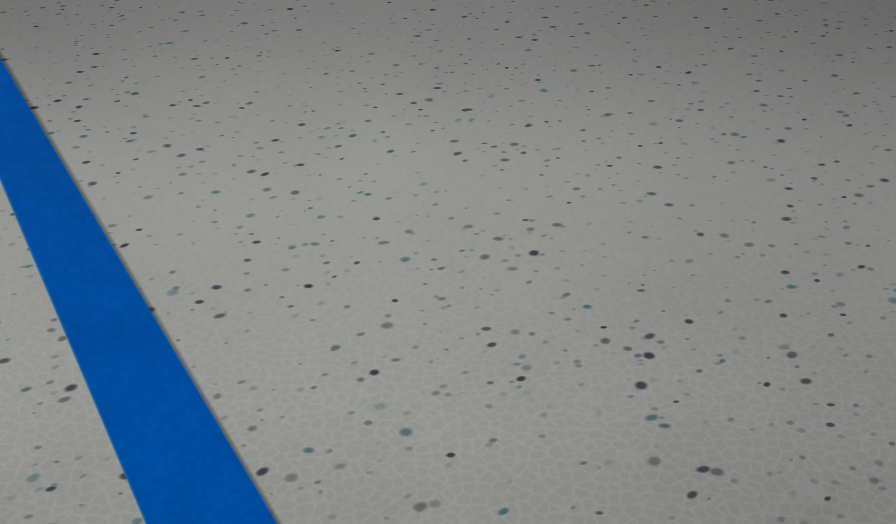
Reproduce this texture procedurally as a WebGL 1 fragment shader.

```glsl
precision highp float;
// Speckled grey floor in perspective, crossed by a strip of blue tape.
uniform vec2 u_resolution;

const vec3 FLOOR_COLOR = vec3(0.585, 0.592, 0.578);
const vec3 PLUM_CHIP = vec3(0.17, 0.16, 0.20);
const vec3 TEAL_CHIP = vec3(0.23, 0.36, 0.38);
const vec3 TAPE_FAR = vec3(0.02, 0.29, 0.59);
const vec3 TAPE_NEAR = vec3(0.005, 0.295, 0.615);
const vec3 TAPE_RIM = vec3(0.22, 0.50, 0.68);
// Tape sides, in units of canvas height
const vec2 LEFT_TOP = vec2(0.0, 0.656);
const vec2 LEFT_BASE = vec2(0.278, 0.0);
const vec2 RIGHT_TOP = vec2(0.0, 0.889);
const vec2 RIGHT_BASE = vec2(0.529, 0.0);
const float HORIZON = 1.8;
const float FORESHORTEN = 2.3;
const float CHIP_SCALE = 23.0;
const float FLECK_SCALE = 33.0;
const float WEB_SCALE = 62.0;
const float EDGE_BLUR = 0.0022;

float hash(vec2 p) {
  vec3 q = fract(vec3(p.xyx) * 0.1031);
  q += dot(q, q.yzx + 33.33);
  return fract((q.x + q.y) * q.z);
}

vec2 hash2(vec2 p) {
  return vec2(hash(p + 17.3), hash(p + 71.9));
}

float noise(vec2 p) {
  vec2 i = floor(p);
  vec2 f = fract(p);
  f = f * f * (3.0 - 2.0 * f);
  float low = mix(hash(i), hash(i + vec2(1.0, 0.0)), f.x);
  float high = mix(hash(i + vec2(0.0, 1.0)), hash(i + vec2(1.0)), f.x);
  return mix(low, high, f.y);
}

// Signed distance to the line through a and b, positive on its right
float sideOf(vec2 p, vec2 a, vec2 b) {
  vec2 d = normalize(b - a);
  return dot(p - a, vec2(-d.y, d.x));
}

// Scattered chips: x is coverage, y is a random tint
vec2 chips(vec2 p, float amount, float radius) {
  vec2 cell = floor(p);
  vec2 best = vec2(0.0);
  for (int j = -1; j <= 1; j++) {
    for (int i = -1; i <= 1; i++) {
      vec2 id = cell + vec2(float(i), float(j));
      vec2 d = p - id - hash2(id);
      float angle = 0.9 * hash(id + 5.7) - 0.1;
      float c = cos(angle);
      float s = sin(angle);
      d = vec2(c * d.x + s * d.y, c * d.y - s * d.x);
      d.y *= 1.1 + 0.6 * hash(id + 9.1);
      float size = radius * (0.55 + 0.6 * hash(id + 3.3));
      float strength = 0.3 + 0.7 * hash(id + 29.5);
      float cover = 1.0 - smoothstep(size * 0.45, size * 1.3, length(d));
      cover *= strength * step(hash(id + 41.1), amount);
      if (cover > best.x) best = vec2(cover, hash(id + 53.7));
    }
  }
  return best;
}

// Pale seams between the small grains of the floor
float seams(vec2 p) {
  vec2 cell = floor(p);
  float nearest = 4.0;
  float second = 4.0;
  for (int j = -1; j <= 1; j++) {
    for (int i = -1; i <= 1; i++) {
      vec2 id = cell + vec2(float(i), float(j));
      float d = length(p - id - hash2(id));
      second = min(second, max(nearest, d));
      nearest = min(nearest, d);
    }
  }
  return 1.0 - smoothstep(0.0, 0.32, second - nearest);
}

void main() {
  vec2 p = gl_FragCoord.xy / u_resolution.y;
  float across = gl_FragCoord.x / u_resolution.x;

  // Floor plane
  vec2 ground = vec2(p.x - 0.85, FORESHORTEN) / (HORIZON - p.y) + 7.0;
  float nearness = 1.0 - smoothstep(0.1, 0.85, p.y);

  // Broad light, falling off to the top and the right
  float light = 1.0 - 0.20 * smoothstep(0.64, 1.06, p.y);
  light -= 0.12 * smoothstep(0.4, 1.05, across);
  light -= 0.05 * smoothstep(0.3, 0.0, across) * smoothstep(0.5, 1.0, p.y);
  light -= 0.04 * smoothstep(0.25, 0.0, p.y);
  light += 0.022 * (noise(p * 7.0) - 0.5) + 0.022 * (noise(p * 130.0) - 0.5);
  light += 0.04 * nearness * (seams(ground * WEB_SCALE) - 0.35);
  vec3 color = FLOOR_COLOR * light;

  // Faint flecks, then darker chips
  vec2 fleck = chips(ground * FLECK_SCALE, 0.45, 0.17);
  color = mix(color, mix(PLUM_CHIP, TEAL_CHIP, fleck.y), 0.42 * fleck.x);
  vec2 chip = chips(ground * CHIP_SCALE, 0.42, 0.18);
  color = mix(color, mix(PLUM_CHIP, TEAL_CHIP, smoothstep(0.5, 0.9, chip.y)), 0.85 * chip.x);

  // Tape with a shaded right side and a bright left rim
  float fromLeft = sideOf(p, LEFT_TOP, LEFT_BASE);
  float fromRight = sideOf(p, RIGHT_TOP, RIGHT_BASE);
  float shadow = smoothstep(-0.003, 0.001, fromRight) * (1.0 - smoothstep(0.001, 0.012, fromRight));
  color *= 1.0 - 0.36 * shadow;
  vec3 tape = mix(TAPE_NEAR, TAPE_FAR, smoothstep(0.1, 0.8, p.y));
  tape *= 1.0 + 0.07 * (noise(p * 95.0) - 0.5) + 0.06 * (noise(p * 14.0) - 0.5);
  tape = mix(tape, TAPE_RIM, 0.55 * (1.0 - smoothstep(0.0, 0.006, fromLeft)));
  float inside = smoothstep(-EDGE_BLUR, EDGE_BLUR, fromLeft);
  inside *= 1.0 - smoothstep(-EDGE_BLUR, EDGE_BLUR, fromRight);
  gl_FragColor = vec4(mix(color, tape, inside), 1.0);
}
```
